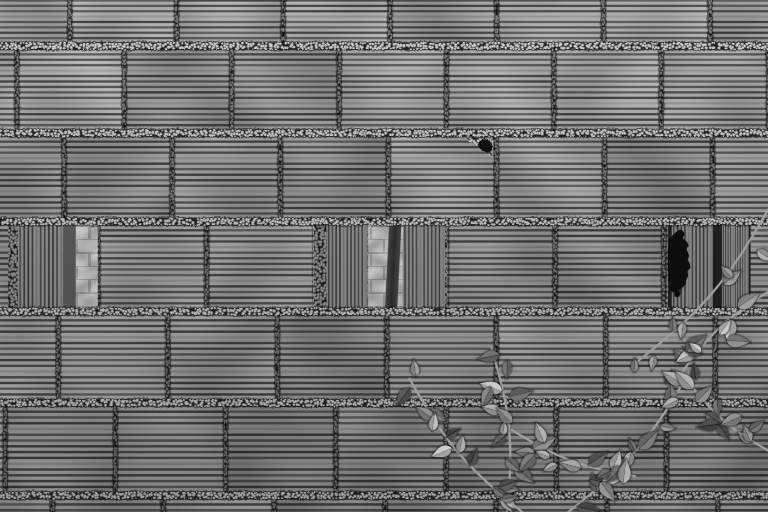
Reproduce this texture procedurally as a Shadertoy shader.

```glsl
// Grey wall of ribbed hollow bricks with rough mortar, open gaps and a leafy creeper.
// Lengths are hundredths of the canvas height, with y pointing down.
const float PI = 3.14159;
const float FIRST_BED = 8.98, ROW_HEIGHT = 16.89, ROW_GROWTH = 0.133;
const float BRICK_WIDTH = 20.84, WIDTH_GROWTH = 0.137;
const float JOINT_X = 76.17, JOINT_DRIFT = 0.156, ODD_SHIFT = 9.8;
const float BED_HALF = 0.6, JOINT_HALF = 0.3, RIBS = 16.0, UPRIGHT_RIBS = 11.0;
const float RIDGE = 0.57, GROOVE = 0.21, MORTAR_LIGHT = 0.74, MORTAR_DARK = 0.1;
const float GAP_ROW = 3.0, GAP_SHIFT = 4.3;
const vec2 GAPS[3] = vec2[3](vec2(1.6, 19.1), vec2(61.3, 87.3), vec2(130.4, 146.6));
const vec2 HOLES[2] = vec2[2](vec2(14.8, 19.1), vec2(71.9, 78.7));
// Upright bricks: centre, half width
const vec2 UPRIGHTS[5] = vec2[5](vec2(7.9, 4.4), vec2(67.8, 4), vec2(82.8, 4.1),
    vec2(135.2, 4), vec2(143.6, 2.6));
// Creeper stems: start, end
const int STEMS = 7, LEAVES = 13;
const vec4 STEM[7] = vec4[7](vec4(111, 100, 135, 72), vec4(124, 71, 150, 41),
    vec4(150, 57, 133, 73), vec4(134, 74, 150, 88), vec4(99, 100, 96, 68),
    vec4(80, 74, 102, 100), vec4(100, 84, 124, 93));

float hash(vec2 p) {
    p = fract(p * vec2(0.1031, 0.1137));
    p += dot(p, p.yx + 33.33);
    return fract((p.x + p.y) * p.x * 17.0);
}

// Cellular noise: distance to the nearest grain
float cells(vec2 p) {
    float d = 2.0;
    for (int k = 0; k < 9; k++) {
        vec2 c = floor(p) + vec2(k % 3 - 1, k / 3 - 1);
        d = min(d, length(c + vec2(hash(c + 7.0), hash(c + 41.0)) - p));
    }
    return d;
}

// Layered sines, about -1 to 1
float smudge(vec2 p) {
    return 0.6 * sin(p.x + 1.7 * sin(p.y * 0.8)) + 0.4 * sin(p.y * 1.9 + 2.0 * sin(p.x * 0.7));
}

float inside(float d, float px) { return 1.0 - smoothstep(-px, px, d); }
float band(float x, vec2 s, float px) { return inside(max(s.x - x, x - s.y), px); }

// Ribbed clay face; every sixth rib is a smooth strip
float ribs(float across, float count, float seed, float blur) {
    float s = across * count, id = floor(s), f = fract(s);
    float depth = mix(0.65, 1.0, hash(vec2(id, seed))) * (mod(id, 6.0) == 4.0 ? 0.25 : 1.0);
    return mix(RIDGE, GROOVE, depth * inside(abs(f - 0.55) - 0.21, blur * count));
}

// Gap contents: mortar, distant wall, trunk and upright bricks
float opening(vec2 p, float mortar, float px) {
    float tone = p.x > GAPS[2].x ? 0.12 : mortar * 0.75;
    tone = mix(tone, 0.33, band(p.x, vec2(12.3, 14.8), px));
    vec2 seam = abs(fract(vec2(p.x / 5.0 + 0.5 * floor(p.y / 2.6), p.y / 2.6)) - 0.5);
    float view = 0.7 + 0.08 * smudge(p) - 0.13 * step(0.45, max(seam.x, seam.y));
    float trunk = abs(p.x - 76.8 + 0.05 * (p.y - 52.0));
    view = mix(view, 0.17 + 0.08 * trunk, inside(trunk - 1.2, px));
    for (int i = 0; i < 2; i++) tone = mix(tone, view, band(p.x, HOLES[i], px));
    for (int i = 0; i < 5; i++) {
        float x = p.x - UPRIGHTS[i].x, w = UPRIGHTS[i].y;
        float face = ribs(0.5 + 0.5 * x / w, UPRIGHT_RIBS, float(i), px / (2.0 * w));
        tone = mix(tone, face * 0.92, inside(abs(x) - w, px));
    }
    float broken = length((p - vec2(132.4, 51.2)) / vec2(2.2, 6.3)) + 0.12 * smudge(p * 1.7);
    return mix(tone, 0.05, inside(broken - 1.0, px * 0.4));
}

float wall(vec2 p, float px) {
    // Rows grow slightly taller and wider downwards
    float t = 1.0 + (sqrt(ROW_HEIGHT * ROW_HEIGHT + 4.0 * ROW_GROWTH * (p.y - FIRST_BED))
        - ROW_HEIGHT) / (2.0 * ROW_GROWTH);
    float row = floor(t), across = fract(t), height = ROW_HEIGHT + 2.0 * ROW_GROWTH * row;
    float width = BRICK_WIDTH + WIDTH_GROWTH * row;
    float start = JOINT_X - JOINT_DRIFT * row - ODD_SHIFT * mod(row, 2.0);
    if (row == GAP_ROW && p.x < 74.0) start -= GAP_SHIFT;
    float column = (p.x - start) / width, along = fract(column);
    float seed = hash(vec2(floor(column) + 20.0, row + 3.0));

    float grain = cells(p * 1.7), rough = 0.5 * (grain - 0.45) + 0.12 * smudge(p * 0.9);
    float mortar = mix(MORTAR_LIGHT, MORTAR_DARK, smoothstep(0.1, 0.9, grain));
    float face = ribs(across, RIBS, seed * 90.0, px / height);
    face *= 0.93 + 0.16 * seed + 0.09 * smudge(p * vec2(0.24, 0.15) + seed * 9.0);

    float joint = min(along, 1.0 - along) * width - JOINT_HALF + 0.6 * rough;
    float bed = min(across, 1.0 - across) * height - BED_HALF + rough;
    if (row == GAP_ROW) {
        float gap = 0.0;
        for (int i = 0; i < 3; i++) gap = max(gap, band(p.x, GAPS[i], px));
        face = mix(face, opening(p, mortar, px), gap);
        joint = mix(joint, 9.0, gap);
    }
    // Broken corner with a dark cavity
    if (row == 2.0 && p.x > 90.0) {
        float chip = max((p.y - 27.0) * 0.83 - (p.x - 90.8) * 0.55 + rough, p.x - 96.7);
        float cavity = inside(length(p - vec2(94.8, 28.6)) - 1.3 + rough, px);
        face = mix(face, mix(mortar, 0.06, cavity), inside(chip, px));
    }
    // Shadowed brick edges, then mortar
    face *= mix(0.35, 1.0, smoothstep(0.0, 0.5, min(joint, bed)));
    face = mix(face, mortar * 0.6, inside(joint, px));
    return mix(face, mortar, inside(bed, px)) * mix(1.12, 0.87, p.y / 100.0);
}

float creeper(float tone, vec2 p, float px) {
    for (int k = 0; k < STEMS * LEAVES; k++) {
        vec4 stem = STEM[k / LEAVES];
        vec2 a = stem.xy, dir = stem.zw - a, bow = vec2(-dir.y, dir.x) * 0.06;
        float h = clamp(dot(p - a, dir) / dot(dir, dir), 0.0, 1.0);
        float d = length(p - a - dir * h - bow * sin(PI * h)) - 0.22;
        if (k % LEAVES == 0) tone = mix(tone, 0.62, inside(d, px));
        vec2 key = vec2(k * 7 + 3, k % LEAVES * 11 + 5);
        float r = hash(key), g = hash(key + 53.0), s = (float(k % LEAVES) + r) / float(LEAVES);
        vec2 base = a + dir * s + bow * sin(PI * s);
        if (base.y < 64.0 && g < 0.6) continue;
        base += 5.0 * (vec2(hash(key + 19.0), hash(key + 31.0)) - 0.5);
        // Pointed leaf with a midrib and a soft shadow
        float angle = 2.0 * PI * hash(key + 71.0), size = mix(2.6, 5.0, r);
        vec2 axis = vec2(cos(angle), sin(angle)), q = p - base;
        q = vec2(dot(q, axis), dot(q, vec2(-axis.y, axis.x))) / size;
        float edge = 0.26 * sin(PI * pow(clamp(q.x, 0.0, 1.0), 0.7));
        float leaf = max(abs(q.y) - edge, abs(q.x - 0.5) - 0.5) * size;
        float shade = mix(0.3, 0.8, g) * (q.y > 0.0 ? 1.0 : 0.8);
        shade -= 0.12 * inside(abs(q.y) * size - 0.1, px);
        tone = mix(tone, 0.1, 0.5 * inside(leaf - 0.3, 0.3));
        tone = mix(tone, shade, inside(leaf, px));
    }
    return tone;
}

void mainImage(out vec4 fragColor, in vec2 fragCoord) {
    float px = 70.0 / iResolution.y;
    vec2 p = vec2(fragCoord.x, iResolution.y - fragCoord.y) * 100.0 / iResolution.y;
    float tone = wall(p, px);
    if (p.x > 74.0 && p.y > 36.0) tone = creeper(tone, p, px);
    fragColor = vec4(vec3(clamp(tone, 0.0, 1.0)), 1.0);
}
```
